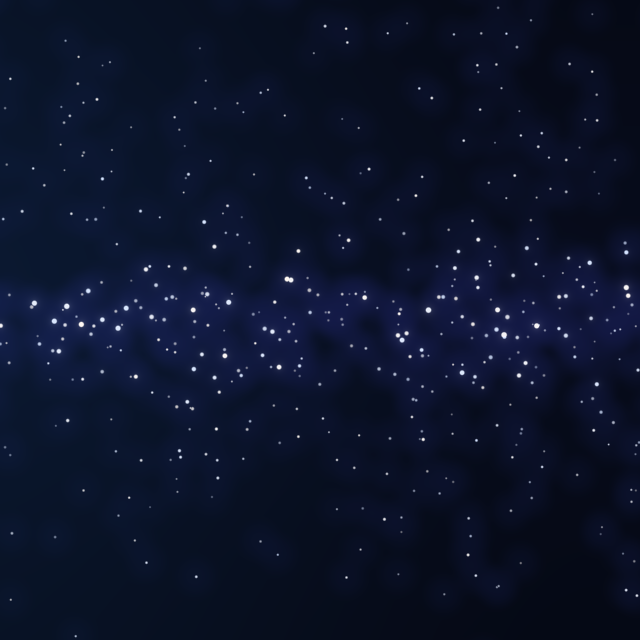
Write a Shadertoy shader that draws this background.

```glsl
// Night sky: a dark blue gradient crossed by a horizontal band of stars.
// Layers of hashed grid cells scatter the stars; density, size and halo
// all grow near the band, and overlapping halos merge into soft indigo fog.

const float CELLS = 24.0;        // grid cells per canvas height
const int LAYERS = 5;
const float BAND_HEIGHT = 0.5;

const vec3 SKY_LEFT = vec3(0.042, 0.095, 0.190);
const vec3 SKY_RIGHT = vec3(0.026, 0.045, 0.105);
const vec3 HALO_FAR = vec3(0.052, 0.078, 0.200);
const vec3 HALO_BAND = vec3(0.088, 0.112, 0.315);
const vec3 STAR_COOL = vec3(0.82, 0.88, 1.0);
const vec3 STAR_WARM = vec3(1.0, 0.97, 0.93);

// Four random values per cell, without sine
vec4 hash42(vec2 p) {
    vec4 q = fract(p.xyxy * vec4(0.1031, 0.1030, 0.0973, 0.1099));
    q += dot(q, q.wzxy + 33.33);
    return fract((q.xxyz + q.yzzw) * q.zywx);
}

float valueNoise(vec2 p) {
    vec2 i = floor(p), f = fract(p);
    f = f * f * (3.0 - 2.0 * f);
    float low = mix(hash42(i).x, hash42(i + vec2(1, 0)).x, f.x);
    float high = mix(hash42(i + vec2(0, 1)).x, hash42(i + 1.0).x, f.x);
    return mix(low, high, f.y);
}

float bell(float x, float width) {
    return exp(-x * x / (width * width));
}

// Chance that a cell holds a star: sparse sky, broad belt, tight core
float starChance(vec2 pos) {
    float d = pos.y - BAND_HEIGHT;
    float patches = smoothstep(0.2, 0.75, valueNoise(pos * 7.0 + 41.0));
    float sparse = 0.07 * patches * smoothstep(-0.1, 0.3, pos.y);
    float belt = 0.17 * bell(d, 0.28) * mix(0.65, 1.2, patches);
    return sparse + belt + 0.42 * bell(d, 0.055);
}

// Dark gradient, lit from the left and fading to the top and bottom
vec3 skyColor(vec2 uv) {
    vec3 sky = mix(SKY_LEFT, SKY_RIGHT, smoothstep(-0.1, 0.95, uv.x));
    return sky * mix(0.72, 1.0, bell(uv.y - 0.55, 0.42));
}

// One scattered layer: x = halo, y = cool light, z = warm light
vec3 starLayer(vec2 uv, float layer, float pixel) {
    vec2 home = floor(uv * CELLS);
    vec3 light = vec3(0.0);
    for (int y = -1; y <= 1; y++)
    for (int x = -1; x <= 1; x++) {
        vec2 cell = home + vec2(x, y);
        vec4 rnd = hash42(cell + 19.0 + layer * vec2(47.0, 71.0));
        vec4 look = hash42(cell + 211.0 + layer * vec2(83.0, 29.0));
        vec2 pos = (cell + rnd.xy) / CELLS;
        if (rnd.z > starChance(pos)) continue;

        float nearBand = bell(pos.y - BAND_HEIGHT, 0.14);
        float size = look.x * look.x;
        float radius = mix(0.0011, 0.0018, look.y)
                     + size * mix(0.0004, 0.0027, nearBand);
        float dist = length(uv - pos);

        float core = 1.0 - smoothstep(radius - pixel, radius + pixel, dist);
        float bloom = 0.25 * size * nearBand * exp(-dist / (radius * 1.3));
        float bright = mix(0.4, 1.0, max(look.z, size));
        float star = bright * core + bloom;

        float falloff = max(0.0, 1.0 - dist * CELLS);
        light.x += smoothstep(0.0, 0.9, falloff) * mix(0.6, 0.9, look.y);
        light.yz = max(light.yz, star * vec2(1.0 - look.w, look.w));
    }
    return light;
}

void mainImage(out vec4 fragColor, in vec2 fragCoord) {
    vec2 uv = fragCoord / iResolution.y;
    float pixel = 1.0 / iResolution.y;

    // Gather the layers
    float halo = 0.0;
    vec3 stars = vec3(0.0);
    for (int i = 0; i < LAYERS; i++) {
        vec3 light = starLayer(uv, float(i), pixel);
        float amount = light.y + light.z;
        vec3 tint = mix(STAR_COOL, STAR_WARM, light.z / max(amount, 0.001));
        halo += light.x;
        stars = max(stars, tint * min(amount, 1.0));
    }

    // Halos saturate where they overlap and grow bluer along the band
    vec3 color = skyColor(uv);
    float bandGlow = bell(uv.y - BAND_HEIGHT, 0.11);
    vec3 haloColor = mix(HALO_FAR, HALO_BAND, bandGlow);
    haloColor += vec3(0.0, 0.022, 0.02) * (1.0 - smoothstep(0.0, 0.6, uv.x));
    color = mix(color, haloColor, 0.85 * (1.0 - exp(-0.8 * halo)));

    // Stars screen over the sky
    color = 1.0 - (1.0 - color) * (1.0 - stars);
    fragColor = vec4(color, 1.0);
}
```
